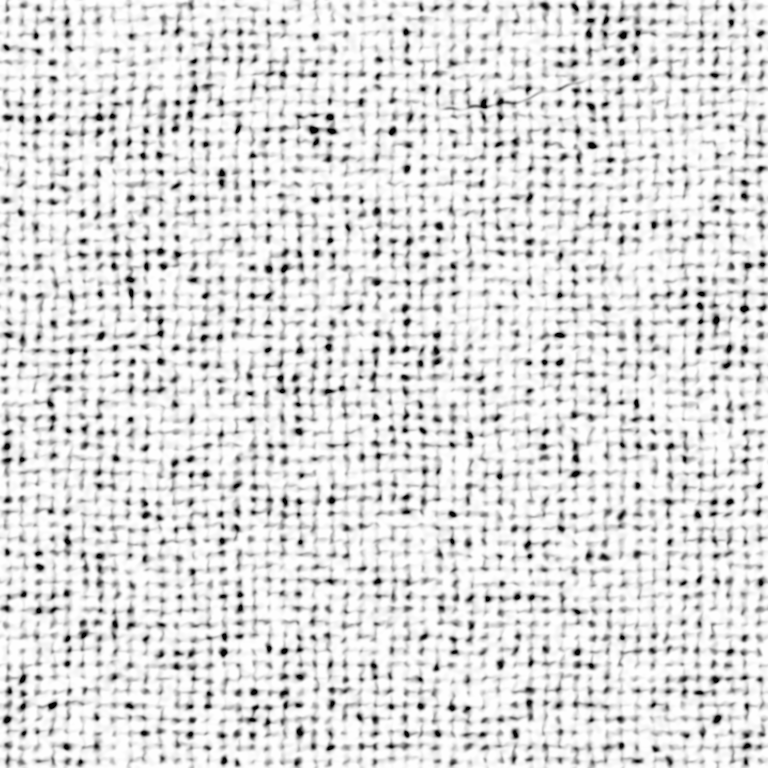
Give the GLSL for this texture, as a WebGL 1 fragment shader.

```glsl
precision highp float;
// Open plain weave seen as soft dark holes on white: 50 columns by 56 rows.
// Each hole is a jittered, tilted Gaussian spot with faint smears towards its
// neighbours; gradient noise bends the threads and varies the wear.

uniform vec2 u_resolution;

const vec2 GRID = vec2(50.0, 56.0);
const vec3 CLOTH = vec3(0.995);
const vec3 HOLE = vec3(0.02);

vec4 hash4(vec2 p) {
  vec4 q = fract(p.xyxy * vec4(0.1031, 0.1030, 0.0973, 0.1099));
  q += dot(q, q.wzxy + 33.33);
  return fract((q.xxyz + q.yzzw) * q.zywx);
}

// Gradient at a lattice point, wrapped so the cloth tiles
float corner(vec2 cell, vec2 offset, vec2 period, float seed) {
  float a = 6.2832 * hash4(mod(cell, period) + seed).x;
  return dot(vec2(cos(a), sin(a)), offset);
}

float gradientNoise(vec2 p, vec2 period, float seed) {
  vec2 i = floor(p);
  vec2 f = p - i;
  vec2 u = f * f * f * (f * (f * 6.0 - 15.0) + 10.0);
  vec2 e = vec2(1.0, 0.0);
  float low = mix(corner(i, f, period, seed),
                  corner(i + e.xy, f - e.xy, period, seed), u.x);
  float high = mix(corner(i + e.yx, f - e.yx, period, seed),
                   corner(i + e.xx, f - e.xx, period, seed), u.x);
  return mix(low, high, u.y);
}

float noiseAt(vec2 uv, vec2 period, float seed) {
  return gradientNoise(uv * period, period, seed);
}

// Gaussian spot with separate widths along its tilted axes
float spot(vec2 d, vec2 width, float angle) {
  float c = cos(angle);
  float s = sin(angle);
  vec2 q = vec2(c * d.x + s * d.y, c * d.y - s * d.x) / width;
  return exp(-0.5 * dot(q, q));
}

// Darkness of one hole and of its smears to the right and upwards
float weaveHole(vec2 d, vec2 cell) {
  vec2 id = mod(cell, GRID);
  vec4 shape = hash4(id + 17.0);
  vec4 wear = hash4(id + 191.0);
  float checker = mod(id.x + id.y, 2.0);
  d -= (shape.xy - 0.5) * vec2(0.20, 0.22);

  float depth = 0.24 + 0.92 * shape.z * shape.z + 0.08 * checker;
  float size = mix(0.115, 0.155, shape.z);
  vec2 width = size * vec2(1.0 + 0.55 * shape.w, 0.96);
  float dark = depth * spot(d, width, 0.8 + 2.2 * (wear.x - 0.5));

  float across = wear.y * wear.y * mix(0.30, 0.16, checker);
  float upward = wear.z * wear.z * mix(0.16, 0.32, checker);
  dark += across * spot(d - vec2(0.42, 0.04), vec2(0.26, 0.10), 0.15);
  dark += upward * spot(d - vec2(0.03, 0.38), vec2(0.10, 0.26), -0.12);
  return dark;
}

float weave(vec2 p) {
  vec2 home = floor(p);
  vec2 aspect = vec2(1.0, GRID.x / GRID.y);
  float dark = 0.0;
  for (int y = -1; y <= 1; y++) {
    for (int x = -1; x <= 1; x++) {
      vec2 cell = home + vec2(float(x), float(y));
      dark += weaveHole((p - cell - 0.5) * aspect, cell);
    }
  }
  return dark;
}

// Thin broken fibre rising to the right across a limited span
float strayFibre(vec2 uv) {
  float t = (uv.x - 0.57) / 0.23;
  float path = 0.858 + 0.055 * t * t
             + 0.009 * noiseAt(uv.xx, vec2(32.0, 1.0), 71.0);
  float span = smoothstep(0.0, 0.06, t) * (1.0 - smoothstep(0.75, 1.0, t));
  float gaps = smoothstep(-0.35, 0.25, noiseAt(uv, vec2(36.0), 83.0));
  float d = (uv.y - path) / 0.0017;
  return 0.55 * span * gaps * exp(-0.5 * d * d);
}

void main() {
  vec2 uv = gl_FragCoord.xy / u_resolution;

  // Slow thread drift plus small ragged distortion of the holes
  vec2 drift = vec2(noiseAt(uv, vec2(5.0, 7.0), 11.0),
                    noiseAt(uv, vec2(7.0, 5.0), 23.0));
  vec2 ragged = vec2(noiseAt(uv, GRID * 2.0, 31.0),
                     noiseAt(uv, GRID * 2.0, 47.0));
  float dark = weave(uv * GRID + 0.35 * drift + 0.16 * ragged);

  // Patches of tighter and looser cloth, then faint mottling
  dark *= 1.0 + 0.40 * noiseAt(uv, vec2(9.0), 53.0)
              + 0.35 * noiseAt(uv, vec2(25.0, 28.0), 59.0);
  dark += 0.10 * max(noiseAt(uv, GRID * 1.5, 61.0), 0.0);
  dark += strayFibre(uv);

  gl_FragColor = vec4(mix(CLOTH, HOLE, clamp(dark - 0.01, 0.0, 1.0)), 1.0);
}
```
